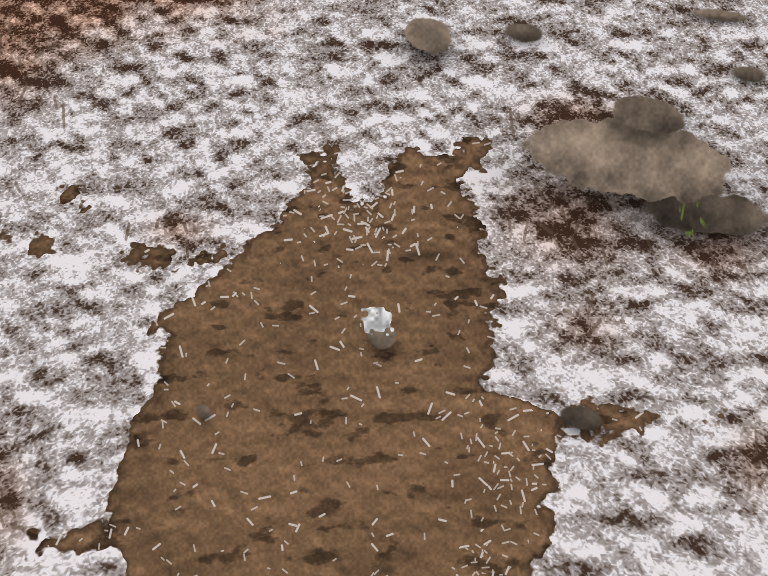
This texture is drawn by a Shadertoy shader. Its source:

```glsl
// Frost needles heaped around a bare path of brown soil, with stones on the slope.

float hash(vec2 p) {
    vec3 q = fract(p.xyx * .1031);
    q += dot(q, q.yzx + 33.33);
    return fract((q.x + q.y) * q.z);
}

float noise(vec2 p) {
    vec2 i = floor(p), f = fract(p);
    f = f * f * (3. - 2. * f);
    return mix(mix(hash(i), hash(i + vec2(1, 0)), f.x),
               mix(hash(i + vec2(0, 1)), hash(i + 1.), f.x), f.y);
}

float fbm(vec2 p) {
    float sum = 0., amp = .52;
    for (int i = 0; i < 5; i++) {
        sum += amp * noise(p);
        p = mat2(1.6, 1.2, -1.2, 1.6) * p + 7.3;
        amp *= .5;
    }
    return sum;
}

// Soft blob: center x, y and radii
float spot(vec2 p, float x, float y, float rx, float ry) {
    vec2 d = (p - vec2(x, y)) / vec2(rx, ry);
    return exp(-dot(d, d));
}

float ellipse(vec2 p, float x, float y, float rx, float ry) {
    return (length((p - vec2(x, y)) / vec2(rx, ry)) - 1.) * min(rx, ry);
}

// Short strokes, one per occupied cell, turned at random
float needles(vec2 p, float cells, float density) {
    vec2 g = p * cells, id = floor(g);
    float cover = 0.;
    for (int k = 0; k < 9; k++) {
        vec2 cell = id + vec2(k % 3, k / 3) - 1.;
        float angle = 6.283 * hash(cell + 3.7), reach = .12 + .32 * hash(cell + 41.3);
        vec2 dir = vec2(cos(angle), sin(angle));
        vec2 d = g - cell - vec2(hash(cell + 11.1), hash(cell + 27.9));
        d -= dir * clamp(dot(d, dir), -reach, reach);
        float stroke = 1. - smoothstep(.04, .06 + cells / iResolution.y, length(d));
        cover = max(cover, stroke * step(hash(cell + 63.), density));
    }
    return cover;
}

// Signed distance to bare soil, negative inside
float soilDistance(vec2 p) {
    float left = .2 + .065 * smoothstep(.2, .32, p.y) + .26 * smoothstep(.38, .72, p.y)
               + .03 * smoothstep(.08, 0., p.y);
    float right = .93 + .04 * smoothstep(0., .1, p.y) - .125 * smoothstep(.26, .34, p.y)
                + .03 * spot(p, p.x, .26, 1., .04) + .025 * spot(p, p.x, .43, 1., .1)
                - .025 * spot(p, p.x, .69, 1., .05);
    float d = max(max(left - p.x, p.x - right), p.y - .72 - .1 * (p.x - .52));
    float tongue = max(abs(p.x - .63) - mix(.02, .065, smoothstep(.62, .76, p.y)), .64 - p.y);
    d = max(d, -tongue);
    d = min(d, ellipse(p, 1.1, .272, .11, .026));
    d = min(d, ellipse(p, .02, .575, .05, .02));
    d = min(d, ellipse(p, .115, .65, .022, .016));
    d = min(d, ellipse(p, .33, .555, .05, .012));
    return min(d, ellipse(p, .15, .065, .08, .025));
}

void rock(inout vec3 col, vec2 p, float x, float y, float rx, float ry, float tone) {
    vec2 d = p - vec2(x, y);
    d.y += .12 * d.x;
    col *= 1. - .55 * spot(d, 0., -.75 * ry, rx, ry);
    float grain = fbm(p * 32. + x * 9.) - .5;
    float shape = ellipse(d, 0., 0., rx, ry) + grain * .45 * ry;
    float light = .8 + .25 * smoothstep(-.9, .5, d.y / ry) + .7 * grain + .15 * (noise(p * 190.) - .5);
    col = mix(col, tone * light * vec3(1, .88, .77), smoothstep(.002, -.002, shape));
}

void mainImage(out vec4 fragColor, in vec2 fragCoord) {
    vec2 p = fragCoord / iResolution.y;
    vec2 q = vec2((p.x - .67) * (.8 + .7 * p.y), p.y * (.9 + .6 * p.y));
    float edge = soilDistance(p) + (fbm(q * 17.) - .5) * .085 + (noise(q * 95.) - .5) * .016;

    // Soil with small lumps lit from above
    float relief = fbm(q * 38.) - fbm(q * 38. + vec2(.1, .45));
    vec3 soil = vec3(.46, .355, .265) * (.97 + .45 * relief + .3 * (fbm(q * 7.) - .5));
    soil *= 1. + .2 * (noise(p * 230.) - .5);
    soil *= 1. - .35 * smoothstep(.62, .75, fbm(q * vec2(22, 34) + 5.));
    soil *= 1. - .3 * spot(p, .74, .555, .05, .012) - .3 * smoothstep(-.022, 0., edge);
    float scatter = .07 + .8 * spot(p, .63, .62, .08, .06)
                  + .5 * spot(p, .88, .2, .05, .07) + .5 * spot(p, .84, .03, .04, .04);
    float loose = max(needles(p, 46., scatter), .8 * needles(p + 5., 75., scatter));
    soil = mix(soil, vec3(.82, .79, .77), .85 * loose);

    // Thin or shaded places in the frost
    float bare = spot(p, .99, .62, .11, .08) + spot(p, 1.25, .575, .07, .05)
               + .6 * spot(p, 1.02, .43, .06, .04) + spot(p, 1., .8, .08, .03)
               + .8 * spot(p, .02, .86, .07, .05) + .8 * spot(p, .01, .13, .04, .08)
               + .9 * spot(p, .31, .6, .05, .025) + .8 * spot(p, 1.31, .2, .04, .06);
    float bank = smoothstep(.82, .96, p.y - .28 * p.x + .14 * (fbm(q * 11.) - .5));

    // Frost: embossed tufts under a mesh of needles
    float tuft = fbm(q * 24. + 3.), lit = tuft - fbm(q * 24. + vec2(3.1, 3.5));
    float mesh = max(needles(q, 62., .9), needles(q + 9., 95., .9));
    float tone = .56 + .85 * lit + .75 * (tuft - .5) + .17 * mesh + .4 * (noise(q * 210.) - .5);
    tone += .13 * exp(-max(edge, 0.) / .07) - .38 * bare - .3 * bank;
    vec3 frost = mix(vec3(.25, .19, .155), vec3(.62, .585, .575), smoothstep(.1, .58, tone));
    frost = mix(frost, vec3(.9, .88, .89), smoothstep(.52, .95, tone));
    frost *= mix(vec3(1), vec3(1, .84, .74), clamp(.6 * bare + bank, 0., 1.));
    float twigs = needles(p * vec2(1, .55), 34., min(bare, .9));
    frost = mix(frost, vec3(.38, .31, .26), .6 * twigs);
    vec3 col = mix(soil, frost, smoothstep(-.003, .003, edge));

    // Stones, the middle one capped with frost
    rock(col, p, 1.224, .632, .113, .036, .41);
    rock(col, p, 1.097, .722, .172, .066, .54);
    rock(col, p, 1.123, .8, .064, .03, .42);
    rock(col, p, .743, .938, .043, .03, .5);
    rock(col, p, .908, .944, .03, .014, .42);
    rock(col, p, 1.3, .872, .028, .012, .4);
    rock(col, p, 1.247, .974, .045, .009, .5);
    rock(col, p, 1.01, .274, .035, .019, .33);
    rock(col, p, .354, .286, .012, .012, .4);
    rock(col, p, .664, .418, .026, .026, .4);
    float cap = ellipse(p, .655, .442, .026, .021) + (noise(p * 110.) - .5) * .022;
    col = mix(col, vec3(.55 + .4 * noise(p * 150.)), smoothstep(.002, -.002, cap));

    // Green blades
    float blades = needles(p * vec2(1, .35), 60., .9) * smoothstep(.3, .7, spot(p, 1.2, .62, .03, .035));
    fragColor = vec4(clamp(mix(col, vec3(.36, .42, .2), blades), 0., 1.), 1);
}
```
